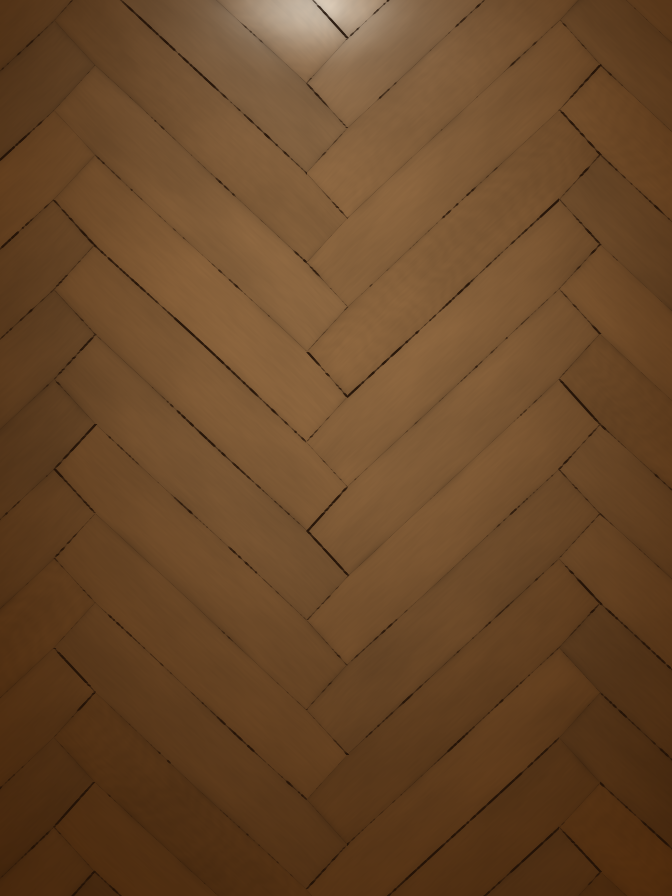
This texture is drawn by a Shadertoy shader. Its source:

```glsl
float hash(vec2 p) {
    vec3 q = fract(p.xyx * 0.1031);
    q += dot(q, q.yzx + 33.33);
    return fract((q.x + q.y) * q.z);
}

float noise(vec2 p) {
    vec2 i = floor(p), f = fract(p);
    f = f * f * (3.0 - 2.0 * f);
    return mix(mix(hash(i), hash(i + vec2(1, 0)), f.x),
               mix(hash(i + vec2(0, 1)), hash(i + vec2(1, 1)), f.x), f.y);
}

float fbm(vec2 p) {
    float sum = 0.0, amp = 0.5;
    for (int i = 0; i < 4; i++) {
        sum += amp * noise(p);
        p = p * 2.03 + 17.1;
        amp *= 0.5;
    }
    return sum;
}

// Hairline joint with ragged dark openings along its length
float joint(float dist, float along, float id, float pixel) {
    float strength = hash(vec2(id, 4.7));
    float wear = noise(vec2(along * 22.0, id * 9.3));
    float chips = noise(vec2(along * 150.0, id * 5.1)) * 0.5 + noise(vec2(along * 390.0, id * 3.3)) * 0.5;
    float open = smoothstep(0.45, 0.8, strength * 0.35 + wear * 0.35 + chips * 0.4);
    float width = 0.0002 + 0.0010 * open;
    float cover = 1.0 - smoothstep(width - pixel * 0.5, width + pixel * 0.6, dist);
    return cover * mix(0.14 + 0.12 * strength, 0.88, open);
}

void mainImage(out vec4 fragColor, in vec2 fragCoord) {
    float pixel = 1.0 / iResolution.y;
    vec2 p = vec2(fragCoord.x, iResolution.y - fragCoord.y) * pixel;

    // Slightly uneven laying
    vec2 w = p + 0.002 * (vec2(noise(p * 8.0), noise(p * 8.0 + 31.0)) - 0.5);

    // Nearest zigzag seam between columns
    float reach = 0.0455;
    float seam = round((w.x - 0.0833) / 0.282);
    float seamPhase = (w.y - mix(0.073, 0.043, mod(seam, 2.0))) / 0.1;
    float zigzag = reach * (2.0 * abs(fract(seamPhase) - 0.5) - 0.5);
    float offset = w.x - 0.0833 - 0.282 * seam - zigzag;
    float column = offset > 0.0 ? seam : seam - 1.0;
    float seamDist = abs(offset) * 0.73;

    // Slanted planks, mirrored in alternate columns, following the seam at both ends
    float odd = mod(column, 2.0);
    float slant = 1.0 - 2.0 * odd;
    float u = w.x - 0.0833 + 0.5 * reach - 0.282 * column;
    float rise = 0.05 * (clamp(u / reach, 0.0, 1.0) + clamp((u - 0.282) / reach, 0.0, 1.0))
               + 0.22 * clamp((u - reach) / (0.282 - reach), 0.0, 1.0);
    float t = (w.y - slant * rise - mix(0.023, 0.093, odd)) / 0.1;
    float row = floor(t), across = fract(t);
    float longDist = (0.5 - abs(across - 0.5)) * 0.0732;
    float along = (w.x + slant * w.y) * 0.707;
    float id = hash(vec2(column + 11.0, row + 23.0));
    float tint = hash(vec2(row + 41.0, column + 7.0));

    // Room light falling off from the upper middle
    vec2 fall = (p - vec2(0.385, 0.32)) / vec2(0.41, 0.57);
    float light = exp(-dot(fall, fall));
    vec3 color = mix(vec3(0.248, 0.125, 0.024), vec3(0.535, 0.39, 0.243), light);

    // Plank tone, mottling, fine grain and wavy figure
    vec2 wood = vec2(along, across * 0.0732) + id * 30.0;
    float mottle = fbm(wood * vec2(11.0, 24.0)) - 0.47;
    float grain = fbm(wood * vec2(45.0, 420.0)) - 0.47;
    float bend = 8.0 * fbm(wood * vec2(18.0, 40.0)) + 9.0 * (across - 0.5) * (across - 0.5);
    float figure = sin(along * 330.0 + bend * 2.0) * smoothstep(0.72, 0.95, id);
    color *= 1.0 + 0.11 * (tint - 0.5) + 0.16 * mottle + 0.055 * grain + 0.012 * figure;
    color += vec3(0.010, 0.0, -0.008) * (id - 0.5);

    // Lamp reflection in the varnish
    vec2 sheen = (p - vec2(0.35, 0.0)) / vec2(0.20, 0.15);
    vec2 glare = (p - vec2(0.345, 0.006)) / vec2(0.080, 0.046);
    float gloss = 0.95 + 0.4 * mottle + 0.3 * (tint - 0.5);
    color += vec3(0.06, 0.08, 0.10) * exp(-dot(sheen, sheen)) * gloss;
    color += vec3(0.32, 0.39, 0.44) * exp(-dot(glare, glare)) * gloss;

    // Soft grime near the edges
    float edge = min(longDist, seamDist);
    color *= 1.0 - exp(-edge / 0.0035) * (0.02 + 0.14 * noise(p * 34.0));

    // Joints; the seam alone draws the plank ends
    float inner = step(reach, u) * step(u, 0.282);
    float longGap = joint(longDist, along, floor(t + 0.5) + column * 37.0 + 100.0, pixel);
    float seamGap = joint(seamDist, w.y * 1.4, floor(seamPhase * 2.0) + seam * 53.0 + 300.0, pixel);
    color = mix(color, vec3(0.12, 0.06, 0.02), max(longGap * inner, seamGap));

    fragColor = vec4(clamp(color, 0.0, 1.0), 1.0);
}
```
